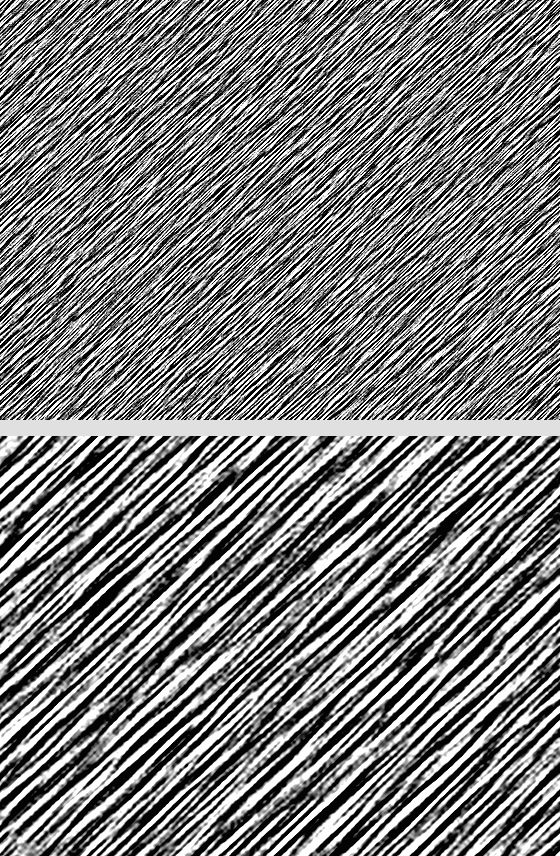
Top, the full canvas; bottom, a detail of the centre.
Give the GLSL for this texture, as a Shadertoy shader.

```glsl
// Dense, fine diagonal brushed streaks in black, grey and white.
// Layers of stretched gradient noise, with rows of similar fineness, are summed
// with a light grain and pushed through a hard, clipped contrast curve.

#define STREAK_ANGLE  0.765   // main direction in radians
#define ANGLE_SPREAD  0.022   // angle step between layers
#define LAYERS        4
#define ROWS          172.0   // rows per canvas height in the coarsest layer
#define ROW_GROWTH    1.16    // how much finer each next layer is
#define LENGTH_CELLS  19.0    // cells along a streak per canvas height
#define GRAIN_CELLS   384.0   // grain cells per canvas height
#define GRAIN         0.22
#define MID_GREY      0.460
#define CONTRAST      3.30

float hash(vec2 p) {
    return fract(sin(dot(p, vec2(127.1, 311.7))) * 43758.5453);
}

// Smooth random slope in -1..1 along one row; each row has its own offset.
float rowSlope(float along, float row, float seed) {
    float x = along + 7.0 * hash(vec2(row, seed + 3.7));
    float cell = floor(x);
    float t = smoothstep(0.0, 1.0, x - cell);
    float key = row + 37.0 * seed;
    return 2.0 * mix(hash(vec2(cell, key)), hash(vec2(cell + 1.0, key)), t) - 1.0;
}

// Gradient noise across the rows, so dark and light lines alternate.
float streaks(vec2 p, float seed) {
    float row = floor(p.y);
    float f = p.y - row;
    float below = rowSlope(p.x, row, seed) * f;
    float above = rowSlope(p.x, row + 1.0, seed) * (f - 1.0);
    return mix(below, above, smoothstep(0.0, 1.0, f));
}

// Smooth value noise in -0.5..0.5 for the grain between the streaks.
float grain(vec2 p) {
    vec2 cell = floor(p);
    vec2 t = smoothstep(0.0, 1.0, p - cell);
    float low = mix(hash(cell), hash(cell + vec2(1.0, 0.0)), t.x);
    float high = mix(hash(cell + vec2(0.0, 1.0)), hash(cell + 1.0), t.x);
    return mix(low, high, t.y) - 0.5;
}

void mainImage(out vec4 fragColor, in vec2 fragCoord) {
    vec2 uv = fragCoord / iResolution.y;
    float sum = GRAIN * grain(uv * GRAIN_CELLS - 0.5);

    // Layers cross at small angles, which breaks lines into tapered strokes
    float rows = ROWS;
    float cells = LENGTH_CELLS;
    for (int i = 0; i < LAYERS; i++) {
        float layer = float(i);
        float angle = STREAK_ANGLE + (mod(layer * 2.0, 5.0) - 2.0) * ANGLE_SPREAD;
        vec2 dir = vec2(cos(angle), sin(angle));
        vec2 p = vec2(dot(uv, dir), dot(uv, vec2(-dir.y, dir.x)));
        sum += streaks(p * vec2(cells, rows) + layer * 0.37, layer + 1.0);
        rows *= ROW_GROWTH;
        cells *= 1.1;
    }

    // Clipped contrast gives the large shares of pure black and white
    float tone = clamp(MID_GREY + CONTRAST * sum, 0.01, 0.995);
    fragColor = vec4(vec3(tone), 1.0);
}
```
